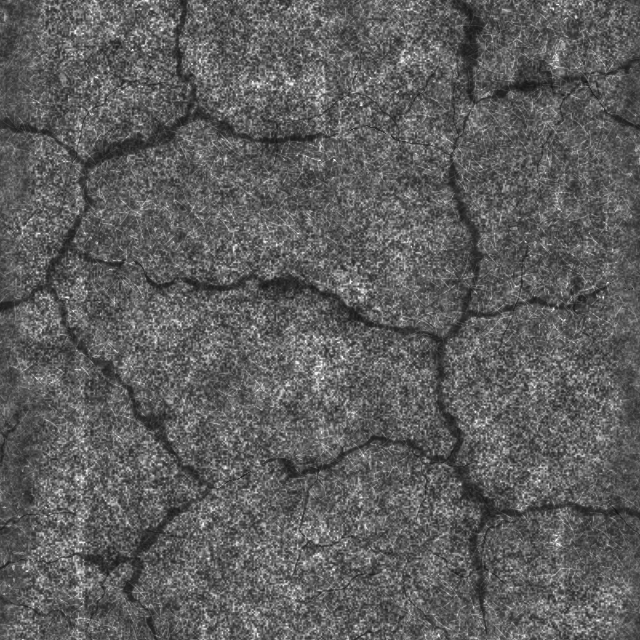
This texture is drawn by a Shadertoy shader. Its source:

```glsl
// Weathered grey concrete slabs, split by dark jagged cracks and overgrown by moss.
// Layers of log-brightness are added up: speckled grain, blotches, moss, worn
// streaks, warped Voronoi cracks and scattered dry straws.

const float BASE_TONE = -1.0;       // log of the mean slab grey
const float STRAW_LAYERS = 4.0;

vec2 hash2(vec2 cell, float seed) {
    uvec2 q = uvec2(ivec2(cell)) * uvec2(1597u, 3571u) + uint(seed) * 7919u;
    uint n = (q.x ^ (q.y << 9)) * 747796u + q.y * 28913u;
    n = (n ^ (n >> 15)) * 73244475u;
    n = (n ^ (n >> 13)) * 19349663u;
    n ^= n >> 16;
    return vec2(n & 65535u, n >> 16) / 65535.0;
}

float valueNoise(vec2 p, float seed) {
    vec2 i = floor(p), f = fract(p);
    vec2 s = f * f * (3.0 - 2.0 * f);
    float bottom = mix(hash2(i, seed).x, hash2(i + vec2(1, 0), seed).x, s.x);
    float top = mix(hash2(i + vec2(0, 1), seed).x, hash2(i + vec2(1, 1), seed).x, s.x);
    return mix(bottom, top, s.y);
}

float fbm(vec2 p, float seed) {
    float sum = 0.0, weight = 0.516;
    for (int octave = 0; octave < 5; octave++) {
        sum += weight * valueNoise(p, seed + float(octave));
        p = mat2(1.6, 1.2, -1.2, 1.6) * p + 3.7;
        weight *= 0.5;
    }
    return sum;
}

// Distance to the nearest border between Voronoi cells, in cell units
float cellBorder(vec2 p, float seed) {
    vec2 home = floor(p), f = fract(p), nearest = vec2(0), nearestCell = vec2(0);
    float best = 8.0;
    for (int k = 0; k < 9; k++) {
        vec2 cell = vec2(k % 3, k / 3) - 1.0;
        vec2 r = cell + hash2(home + cell, seed) - f;
        if (dot(r, r) < best) {
            best = dot(r, r);
            nearest = r;
            nearestCell = cell;
        }
    }
    float border = 8.0;
    for (int k = 0; k < 25; k++) {
        vec2 cell = nearestCell + vec2(k % 5, k / 5) - 2.0;
        vec2 r = cell + hash2(home + cell, seed) - f;
        vec2 gap = r - nearest;
        if (dot(gap, gap) > 1e-5)
            border = min(border, dot(0.5 * (nearest + r), normalize(gap)));
    }
    return border;
}

// One slightly bent straw per cell; returns its coverage
float straws(vec2 p, float cells, float halfWidth, float seed) {
    vec2 q = p * cells, home = floor(q);
    float cover = 0.0;
    for (int k = 0; k < 9; k++) {
        vec2 cell = home + vec2(k % 3, k / 3) - 1.0;
        vec2 shape = hash2(cell, seed + 50.0);
        float angle = 6.2832 * shape.x, halfLength = mix(0.2, 0.7, shape.y * shape.y);
        vec2 d = q - cell - hash2(cell, seed);
        vec2 local = vec2(d.x * cos(angle) + d.y * sin(angle), d.y * cos(angle) - d.x * sin(angle));
        local.y += 0.5 * (shape.y - 0.5) * local.x * local.x;
        float dist = length(vec2(max(abs(local.x) - halfLength, 0.0), local.y)) / cells;
        cover = max(cover, (0.5 + 0.5 * shape.x) * (1.0 - smoothstep(0.4, 1.5, dist / halfWidth)));
    }
    return cover;
}

// Bright patchy vertical bands, spaced evenly across the canvas
float wornStreaks(vec2 p, float spacing, float halfWidth) {
    float x = abs(mod(p.x - 0.125 + 0.5 * spacing, spacing) - 0.5 * spacing);
    float band = 1.0 - smoothstep(0.7, 1.1, x / halfWidth);
    return band * smoothstep(0.4, 0.6, fbm(p * vec2(9, 7), 31.0));
}

void mainImage(out vec4 fragColor, in vec2 fragCoord) {
    vec2 p = fragCoord / iResolution.xy;
    float pixel = 1.0 / iResolution.y;

    // Ragged moss patches and the overgrown left and right margins
    float roughness = fbm(p * 60.0, 95.0) - 0.5;
    float wobble = fbm(p * 9.0, 11.0);
    float side = min(p.x, 1.0 - p.x);
    float margin = 1.0 - smoothstep(-0.012, 0.018, side - 0.11 * wobble + 0.015);
    float mossField = fbm(p * 5.5 + 2.0, 21.0) + 0.2 * roughness;
    float moss = max(margin, smoothstep(0.49, 0.61, mossField));

    // Wide cracks and hairlines share one jagged warp
    vec2 warp = vec2(fbm(p * 7.0, 41.0), fbm(p * 7.0, 47.0)) - 0.5;
    vec2 jitter = vec2(valueNoise(p * 70.0, 53.0), valueNoise(p * 70.0, 54.0)) - 0.5;
    vec2 bent = p + 0.14 * warp + 0.007 * jitter;
    float crackDist = cellBorder(bent * vec2(2.5, 3.3) + 0.35, 5.0) / 2.9;
    crackDist = max(crackDist + 0.007 * roughness, 0.0);
    float crackWidth = 0.0078 * smoothstep(0.3, 0.56, fbm(p * 5.0, 61.0)) + 0.0005;
    float core = 1.0 - smoothstep(0.3, 1.25, crackDist / crackWidth);
    float halo = exp(-crackDist / (2.0 * crackWidth));
    float hairDist = cellBorder(bent * 6.0, 8.0) / 6.0;
    float hairline = (1.0 - smoothstep(0.0004, 0.0012 + pixel, hairDist))
                   * smoothstep(0.5, 0.6, fbm(p * 6.0, 71.0));

    // Speckled grain, calmer where moss or a margin covers it
    float grain = 0.6 * valueNoise(p * 400.0, 81.0) + 0.4 * valueNoise(p * 230.0, 82.0) - 0.5;
    float contrast = mix(1.72, 1.2, moss) * (1.0 - 0.25 * margin) * (1.0 - 0.4 * core);
    float blotches = fbm(p * 22.0, 91.0) - 0.5;
    float pits = smoothstep(0.6, 0.75, fbm(p * 18.0, 97.0));
    float chips = smoothstep(0.84, 0.93, valueNoise(p * 140.0, 99.0))
                * smoothstep(0.54, 0.66, fbm(p * 8.0, 101.0));

    // Pale dry straws over the moss and along the cracks
    float straw = 0.0;
    for (float layer = 0.0; layer < STRAW_LAYERS; layer++)
        straw = max(straw, straws(p, 24.0 + 10.0 * layer, max(0.001, 0.5 * pixel), 110.0 + layer));
    straw *= clamp(0.04 + 0.85 * moss * (1.0 - 0.4 * margin) + 0.5 * halo, 0.0, 1.0);

    // Sum in log space, which skews the speckles towards bright
    float tone = BASE_TONE + 0.05 - 0.14 * moss - 0.09 * margin;
    tone += contrast * grain + 0.5 * blotches + 0.75 * roughness - 0.16 * pits;
    tone += 0.24 * wornStreaks(p, 0.375, 0.008) + 0.5 * chips;
    tone -= 0.55 * core + 0.18 * halo + 0.45 * hairline;
    tone += 0.42 * straw;
    fragColor = vec4(vec3(clamp(exp(tone), 0.04, 0.95)), 1.0);
}
```
